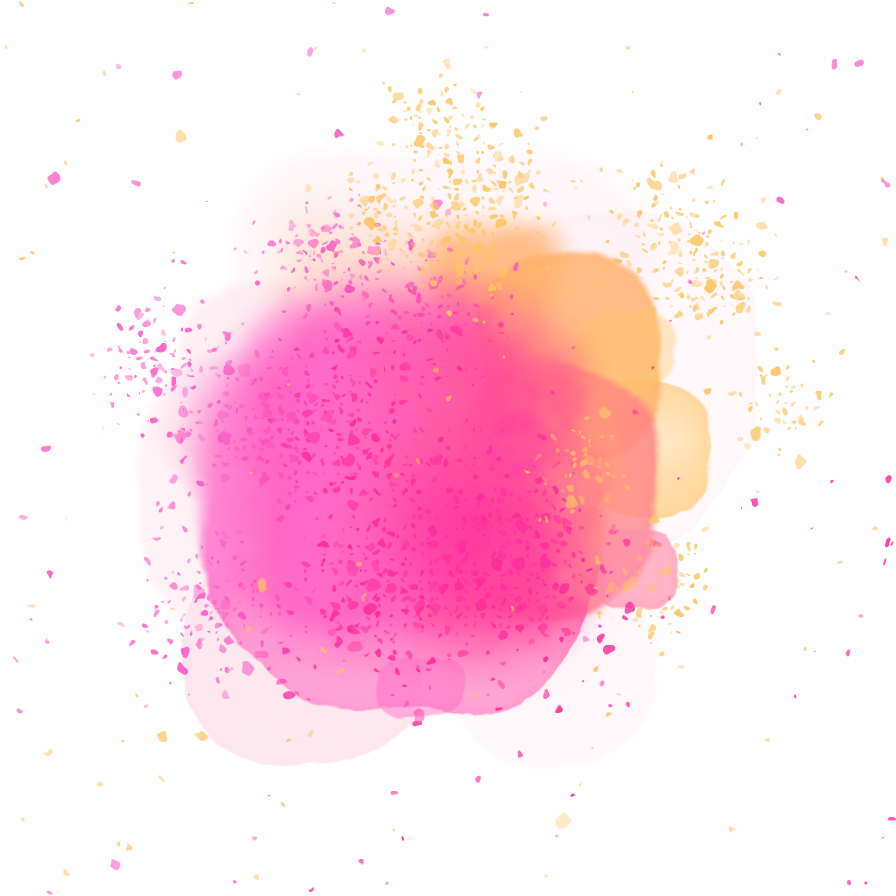
Write a WebGL 2 fragment shader that draws this background.

```glsl
#version 300 es
precision highp float;
// Pink, coral and orange watercolour stain with ragged paint spatter on white paper.

#define WOBBLE 0.030
#define FRAY 0.010
#define RIM 0.16
#define MOTTLE 0.07
#define SPATTER 0.62

uniform vec2 u_resolution;
out vec4 outColor;

const vec3 PAPER = vec3(1.0, 0.998, 0.998);
const vec3 BLUSH = vec3(0.99, 0.89, 0.925);
const vec3 MAGENTA = vec3(1.0, 0.38, 0.77);
const vec3 ROSE = vec3(1.0, 0.31, 0.60);
const vec3 HOT = vec3(1.0, 0.16, 0.61);
const vec3 CORAL = vec3(1.0, 0.50, 0.52);
const vec3 ORANGE = vec3(1.0, 0.69, 0.42);
const vec3 GOLD = vec3(0.99, 0.77, 0.38);

// Spatter clusters: centre and radius
const vec3 PINK_SPOTS[9] = vec3[9](
  vec3(0.17, 0.60, 0.05), vec3(0.24, 0.32, 0.06), vec3(0.27, 0.53, 0.06),
  vec3(0.37, 0.71, 0.06), vec3(0.55, 0.39, 0.08), vec3(0.49, 0.66, 0.05),
  vec3(0.43, 0.34, 0.08), vec3(0.60, 0.35, 0.06), vec3(0.39, 0.53, 0.09));
const vec3 GOLD_SPOTS[9] = vec3[9](
  vec3(0.55, 0.79, 0.05), vec3(0.75, 0.73, 0.07), vec3(0.43, 0.76, 0.04),
  vec3(0.49, 0.86, 0.05), vec3(0.74, 0.35, 0.05), vec3(0.81, 0.68, 0.04),
  vec3(0.65, 0.48, 0.04), vec3(0.87, 0.55, 0.04), vec3(0.50, 0.72, 0.05));

float hash(vec2 p) {
  return fract(sin(dot(p, vec2(127.1, 311.7))) * 43758.5453);
}

float noise(vec2 p) {
  vec2 i = floor(p), f = fract(p);
  f = f * f * (3.0 - 2.0 * f);
  return mix(mix(hash(i), hash(i + vec2(1, 0)), f.x),
             mix(hash(i + vec2(0, 1)), hash(i + 1.0), f.x), f.y);
}

float fbm(vec2 p) {
  float sum = 0.0, amp = 0.5;
  for (int i = 0; i < 4; i++) {
    sum += amp * noise(p);
    p = p * 2.03 + 17.0;
    amp *= 0.5;
  }
  return sum;
}

// Signed distance to a rounded blob with a wandering edge
float blob(vec2 p, vec2 center, vec2 size) {
  vec2 s = p + center * 37.0;
  float r = min(size.x, size.y) * 0.85;
  vec2 q = abs(p - center) - size + r;
  float d = length(max(q, 0.0)) + min(max(q.x, q.y), 0.0) - r;
  return d + WOBBLE * (noise(s * 9.0) - 0.5) + FRAY * (fbm(s * 38.0) - 0.5);
}

// Lays one translucent wash, with pigment gathered at crisp edges
vec3 wash(vec3 col, vec2 p, vec2 center, vec2 size, float soft, vec3 ink, float alpha) {
  float d = blob(p, center, size);
  float cover = 1.0 - smoothstep(-soft, soft, d);
  float rim = RIM * exp(-abs(d) / 0.008) * (1.0 - smoothstep(0.003, 0.02, soft));
  return mix(col, ink, cover * min(alpha + rim * alpha, 1.0));
}

float glow(vec2 p, vec2 center, float radius) {
  vec2 d = (p - center) / radius;
  return exp(-dot(d, d));
}

float density(vec2 p, vec3 spots[9]) {
  float sum = 0.0;
  for (int i = 0; i < 9; i++) sum += glow(p, spots[i].xy, spots[i].z);
  return min(sum, 1.0);
}

// Ragged flecks, one per grid cell, in three sizes
float spatter(vec2 p, vec3 spots[9], float seed) {
  float cover = 0.0, scale = 42.0;
  for (int i = 0; i < 3; i++) {
    vec2 bent = p + 0.007 * (vec2(noise(p * 130.0 + seed), noise(p * 130.0 + seed + 50.0)) - 0.5);
    vec2 id = floor(bent * scale), key = id + seed + float(i) * 19.0;
    vec2 at = 0.3 + 0.4 * vec2(hash(key), hash(key + 7.3));
    float r = mix(0.10, 0.29, hash(key + 3.1));
    float d = (length(fract(bent * scale) - at) - r) / scale;
    float chance = SPATTER * density((id + at) / scale, spots);
    float edge = 0.8 / u_resolution.y;
    float fleck = (1.0 - smoothstep(-edge, edge, d)) * mix(0.35, 0.95, hash(key + 9.7));
    cover = max(cover, fleck * step(hash(key + 5.9), chance));
    scale *= 1.55;
  }
  return cover;
}

void main() {
  vec2 p = (gl_FragCoord.xy - 0.5 * u_resolution) / min(u_resolution.x, u_resolution.y) + 0.5;
  float crisp = max(0.0018, 1.0 / u_resolution.y);
  float grain = fbm(p * 14.0) - 0.47;
  vec3 col = PAPER;

  // Faint outer washes
  col = wash(col, p, vec2(0.50, 0.69), vec2(0.23, 0.14), 0.018, BLUSH, 0.30);
  col = wash(col, p, vec2(0.68, 0.58), vec2(0.152, 0.19), crisp, BLUSH, 0.24);
  col = wash(col, p, vec2(0.26, 0.45), vec2(0.11, 0.15), 0.01, BLUSH, 0.45);
  col = wash(col, p, vec2(0.28, 0.56), vec2(0.09, 0.12), 0.01, BLUSH, 0.55);
  col = wash(col, p, vec2(0.34, 0.265), vec2(0.13, 0.115), crisp, BLUSH, 0.80);
  col = wash(col, p, vec2(0.62, 0.25), vec2(0.12, 0.095), 0.004, BLUSH, 0.22);

  // Orange and yellow blooms at the upper right
  col = wash(col, p, vec2(0.45, 0.69), vec2(0.14, 0.06), 0.05, vec3(1.0, 0.83, 0.75), 0.70);
  col = wash(col, p, vec2(0.55, 0.70), vec2(0.075, 0.05), 0.025, ORANGE, 0.75);
  col = wash(col, p, vec2(0.725, 0.50), vec2(0.065, 0.085), crisp, vec3(1.0, 0.83, 0.58), 0.85);
  col = mix(col, vec3(1.0, 0.94, 0.84), 0.6 * glow(p, vec2(0.745, 0.51), 0.035));
  col = wash(col, p, vec2(0.64, 0.60), vec2(0.105, 0.11), 0.006, ORANGE, 0.80);
  col = wash(col, p, vec2(0.70, 0.61), vec2(0.06, 0.05), 0.004, GOLD, 0.35);

  // Coral flank and red lobe
  col = wash(col, p, vec2(0.63, 0.45), vec2(0.105, 0.14), 0.006, CORAL, 0.75);
  col = wash(col, p, vec2(0.71, 0.365), vec2(0.06, 0.055), crisp, vec3(1.0, 0.56, 0.68), 0.65);

  // Main body: magenta through rose to coral and orange
  float slant = p.x + 0.45 * (p.y - 0.5) + 0.15 * grain;
  vec3 ink = mix(MAGENTA, ROSE, smoothstep(0.36, 0.56, p.x + 0.2 * grain));
  ink = mix(ink, CORAL, smoothstep(0.56, 0.68, slant));
  ink = mix(ink, ORANGE, smoothstep(0.64, 0.75, slant));
  ink = mix(ink, vec3(1.0, 0.57, 0.81), 0.75 * smoothstep(0.33, 0.23, p.y + 0.1 * grain));
  vec2 heart = vec2(0.453, 0.442), span = vec2(0.232, 0.234);
  float upper = smoothstep(0.32, 0.62, p.y);
  col = wash(col, p, heart, span, mix(crisp, 0.045, upper), ink, 0.68);
  col = wash(col, p, vec2(0.475, 0.235), vec2(0.055, 0.037), crisp, MAGENTA, 0.40);
  col = wash(col, p, heart + vec2(0.01, 0.015), span - 0.035, 0.05, ink, 0.85);

  // Pooled pigment inside the body
  col = mix(col, HOT, 0.55 * glow(p, vec2(0.51, 0.415), 0.075));
  col = mix(col, HOT, 0.35 * glow(p, vec2(0.56, 0.35), 0.07));
  col = wash(col, p, vec2(0.58, 0.50), vec2(0.025), 0.016, HOT, 0.40);
  float stain = 1.0 - smoothstep(0.2, 0.7, col.g);
  col.gb += MOTTLE * grain * (0.4 + stain) * smoothstep(0.99, 0.85, col.g);

  // Spatter, deeper where it falls on the body
  vec3 fleckPink = mix(vec3(0.98, 0.36, 0.78), HOT, smoothstep(0.24, 0.38, p.x) * smoothstep(0.72, 0.60, p.y));
  col = mix(col, fleckPink, spatter(p, PINK_SPOTS, 11.0));
  col = mix(col, GOLD, spatter(p, GOLD_SPOTS, 83.0));

  outColor = vec4(clamp(col, 0.0, 1.0), 1.0);
}
```
